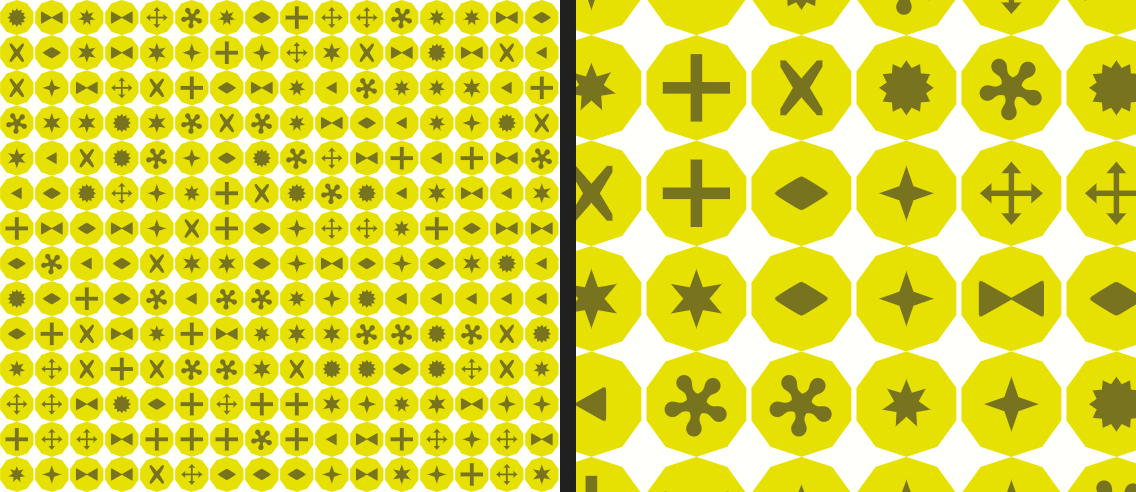
Left: the whole. Right: its middle third, enlarged.
This pattern is drawn by a WebGL 1 fragment shader. Its source:

```glsl
precision highp float;
// Grid of yellow decagon badges, each holding one of eleven olive glyphs chosen at random.

uniform vec2 u_resolution;

const vec2 GRID = vec2(16.0, 14.0);          // badges across and down
const vec2 BADGE_CENTRE = vec2(0.48, 0.5);   // within a cell
const float BADGE_RADIUS = 0.5;
const float GLYPH_COUNT = 11.0;
const float SEED = 7.0;
const vec3 PAPER = vec3(1.0, 1.0, 0.99);
const vec3 YELLOW = vec3(0.90, 0.88, 0.01);
const vec3 OLIVE = vec3(0.47, 0.45, 0.12);
const float PI = 3.14159;

float hash(vec2 cell) {
  vec3 v = fract(vec3(cell.xyx + SEED) * vec3(0.1031, 0.1030, 0.0973));
  v += dot(v, v.yzx + 33.33);
  return fract((v.x + v.y) * v.z);
}

float smoothMin(float a, float b, float k) {
  float h = max(k - abs(a - b), 0.0) / k;
  return min(a, b) - h * h * k * 0.25;
}

float smoothMax(float a, float b, float k) {
  return -smoothMin(-a, -b, k);
}

// Folds the plane into one half sector of n, with the axis along +x.
vec2 foldSector(vec2 p, float n, float turn) {
  float halfAngle = PI / n;
  float a = atan(p.x, p.y) - turn;
  a = abs(mod(a + halfAngle, 2.0 * halfAngle) - halfAngle);
  return length(p) * vec2(cos(a), sin(a));
}

// Star with one tip pointing up.
float star(vec2 p, float n, float outer, float inner) {
  vec2 tip = vec2(outer, 0.0);
  vec2 edge = inner * vec2(cos(PI / n), sin(PI / n)) - tip;
  return dot(foldSector(p, n, 0.0) - tip, normalize(vec2(edge.y, -edge.x)));
}

float decagon(vec2 p) {
  return star(p, 10.0, BADGE_RADIUS, BADGE_RADIUS * cos(PI / 10.0));
}

// Folds onto the arm of a cross that lies along +x.
vec2 foldCross(vec2 p) {
  p = abs(p);
  return p.x > p.y ? p : p.yx;
}

float plusSign(vec2 p) {
  vec2 q = foldCross(p);
  return max(q.y - 0.055, q.x - 0.32);
}

float fourArrows(vec2 p) {
  vec2 q = foldCross(p);
  float shaft = max(q.y - 0.026, q.x - 0.25);
  float head = max(0.19 - q.x, dot(q - vec2(0.3, 0.0), normalize(vec2(0.095, 0.11))));
  return min(shaft, head);
}

float leftTriangle(vec2 p) {
  float slope = dot(vec2(p.x + 0.17, abs(p.y)), normalize(vec2(-0.18, 0.32)));
  return smoothMax(slope, p.x - 0.14, 0.04);
}

float bowTie(vec2 p) {
  vec2 q = abs(p);
  float slope = dot(q, normalize(vec2(-0.18, 0.32))) - 0.008;
  return smoothMax(slope, q.x - 0.31, 0.04);
}

float diamond(vec2 p) {
  vec2 q = sqrt(p * p + 0.0003);
  vec2 normal = normalize(vec2(0.17, 0.28));
  return dot(q - vec2(0.28, 0.0), normal);
}

float splat(vec2 p) {
  vec2 q = foldSector(p, 5.0, 0.73);
  float arm = length(q - vec2(clamp(q.x, 0.0, 0.22), 0.0)) - 0.043;
  float blob = length(q - vec2(0.235, 0.0)) - 0.073;
  float body = length(q) - 0.09;
  return smoothMin(smoothMin(arm, blob, 0.04), body, 0.05);
}

float butterfly(vec2 p) {
  vec2 q = abs(p);
  float notchTop = dot(q - vec2(0.0, 0.09), normalize(vec2(-1.15, 1.0)));
  float notchSide = dot(q - vec2(0.08, 0.0), normalize(vec2(1.0, -0.6)));
  return max(max(notchTop, notchSide), max(q.x - 0.2, q.y - 0.26));
}

float glyph(vec2 p, float kind) {
  if (kind < 1.0) return fourArrows(p);
  if (kind < 2.0) return plusSign(p);
  if (kind < 3.0) return star(p, 7.0, 0.235, 0.12);
  if (kind < 4.0) return star(p, 12.0, 0.26, 0.195);
  if (kind < 5.0) return leftTriangle(p);
  if (kind < 6.0) return star(p, 4.0, 0.26, 0.095);
  if (kind < 7.0) return bowTie(p);
  if (kind < 8.0) return star(p, 6.0, 0.28, 0.125);
  if (kind < 9.0) return diamond(p);
  if (kind < 10.0) return splat(p);
  return butterfly(p);
}

void main() {
  vec2 grid = gl_FragCoord.xy / u_resolution * GRID;
  float pixel = GRID.y / u_resolution.y;
  vec2 p = fract(grid) - BADGE_CENTRE;
  float kind = hash(mod(floor(grid), GRID)) * GLYPH_COUNT;

  // Badge, then glyph, each with a one-pixel soft edge.
  vec3 colour = mix(PAPER, YELLOW, clamp(0.5 - decagon(p) / pixel, 0.0, 1.0));
  colour = mix(colour, OLIVE, clamp(0.5 - glyph(p, kind) / pixel, 0.0, 1.0));
  gl_FragColor = vec4(colour, 1.0);
}
```
